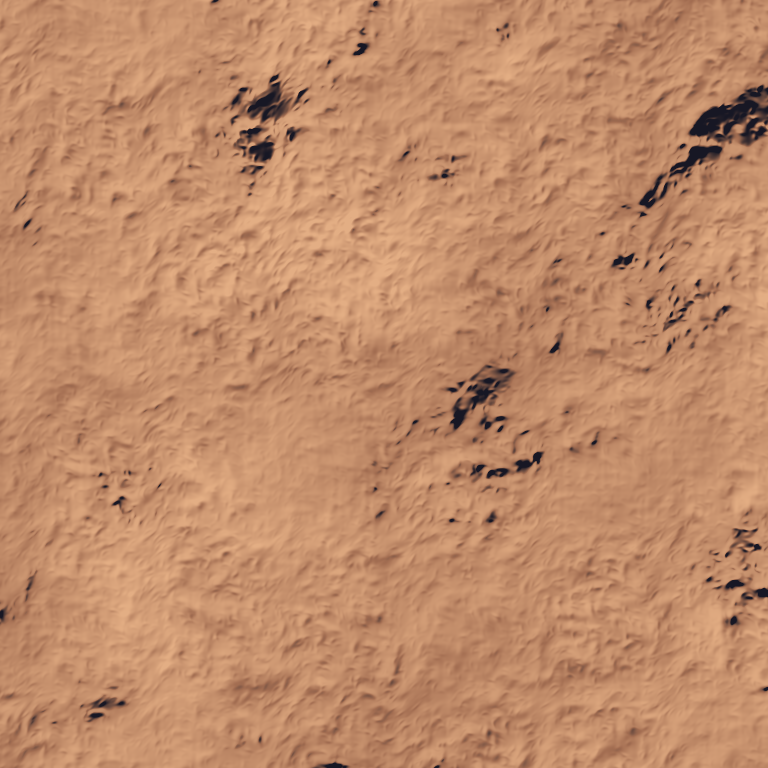
A three.js fragment shader for this texture:

```glsl
varying vec2 vUv;

#define SAND vec3(0.82, 0.61, 0.46)
#define RUST vec3(0.64, 0.43, 0.32)
#define NAVY vec3(0.09, 0.09, 0.14)
#define BASE_TONE 0.782
#define RELIEF 0.2
#define STROKE_ANGLE 0.65
#define STROKE_SHAPE vec2(1.9, 3.6)
#define SHADOW_LEVEL 0.685
#define SHADOW_WIDTH 0.15
#define SHADOW_DEPTH 0.62
#define SEAM_X 0.5

vec3 hash3(vec2 cell) {
  vec3 h = fract(cell.xyx * vec3(0.1031, 0.1030, 0.0973));
  h += dot(h, h.yxz + 33.33);
  return fract((h.xxy + h.yzz) * h.zyx);
}

mat2 turn(float angle) {
  float c = cos(angle), s = sin(angle);
  return mat2(c, -s, s, c);
}

float valueNoise(vec2 p) {
  vec2 i = floor(p), f = fract(p);
  f = f * f * (3.0 - 2.0 * f);
  float low = mix(hash3(i).x, hash3(i + vec2(1.0, 0.0)).x, f.x);
  float high = mix(hash3(i + vec2(0.0, 1.0)).x, hash3(i + 1.0).x, f.x);
  return mix(low, high, f.y);
}

float patches(vec2 p) {
  float sum = 0.0, weight = 0.5;
  for (int i = 0; i < 4; i++) {
    sum += weight * valueNoise(p);
    p = turn(0.5) * p * 2.03 + 17.3;
    weight *= 0.5;
  }
  return sum;
}

// One crescent per cell, lit on its upper left and shaded on its lower right
float crescents(vec2 p) {
  vec2 cell = floor(p);
  float slope = 0.0;
  for (int y = -1; y <= 1; y++) {
    for (int x = -1; x <= 1; x++) {
      vec2 neighbour = cell + vec2(float(x), float(y));
      vec3 place = hash3(neighbour + 7.0);
      vec3 form = hash3(neighbour + 91.0);
      float angle = STROKE_ANGLE + (form.x - 0.5) * 1.5;
      vec2 q = turn(angle) * (p - neighbour - place.xy) * STROKE_SHAPE;
      q.y += (form.y - 0.3) * 0.9 * q.x * q.x;
      slope += mix(-0.4, 1.0, form.z) * q.y * exp(-dot(q, q));
    }
  }
  return slope;
}

// Crescents of several sizes on gently bent ground
float groundSlope(vec2 p) {
  p += 0.006 * sin(p.yx * vec2(31.0, 37.0) + vec2(0.4, 2.1));
  p += 0.002 * sin(p.yx * vec2(89.0, 76.0) + vec2(1.7, 0.3));
  float slope = 0.4 * crescents(p * 9.0 + 3.1);
  slope += 0.65 * crescents(p * 18.0 + 41.7);
  slope += 0.95 * crescents(p * 34.0 + 12.9);
  slope += 0.95 * crescents(p * 60.0 + 77.3);
  slope += 0.6 * crescents(p * 108.0 + 29.5);
  return slope;
}

// Faint level and upright scratches
float threads(vec2 p) {
  return valueNoise(p * vec2(24.0, 190.0)) + valueNoise(p * vec2(190.0, 24.0) + 53.0) - 1.0;
}

vec3 groundColour(float tone) {
  float lit = (tone - RUST.r) / (SAND.r - RUST.r);
  float dim = clamp((tone - NAVY.r) / (RUST.r - NAVY.r), 0.0, 1.0);
  return lit > 0.0 ? mix(RUST, SAND, min(lit, 1.4)) : mix(NAVY, RUST, dim);
}

void main() {
  vec2 p = vUv;

  // Worn strip running upward through the middle
  float seam = exp(-pow((p.x - SEAM_X) / 0.025, 2.0)) * valueNoise(p * vec2(40.0, 7.0));

  // Ragged deep hollows, more of them to the right
  float cluster = patches(turn(STROKE_ANGLE) * p * vec2(6.5, 11.0) + 24.0);
  cluster += 0.09 * (p.x - 0.5);
  float halo = smoothstep(0.52, 0.74, cluster);

  // Relief, calmer in some areas than in others
  float rough = mix(0.5, 1.35, smoothstep(0.3, 0.65, patches(p * 5.0 + 8.0)));
  float slope = groundSlope(p) * (rough + 0.4 * seam + 0.5 * halo);
  float tone = BASE_TONE + RELIEF * (slope - 0.7 * slope * slope);
  tone += 0.22 * (patches(p * 6.0 + 31.0) - 0.47) + 0.03 * threads(p);
  tone -= 0.05 * seam + 0.05 * halo;

  // Shadows fill the hollows and follow the shaded sides of the strokes
  float depth = cluster - 0.2 * slope - SHADOW_LEVEL;
  tone -= SHADOW_DEPTH * smoothstep(0.0, SHADOW_WIDTH, depth);

  gl_FragColor = vec4(groundColour(tone), 1.0);
}
```
